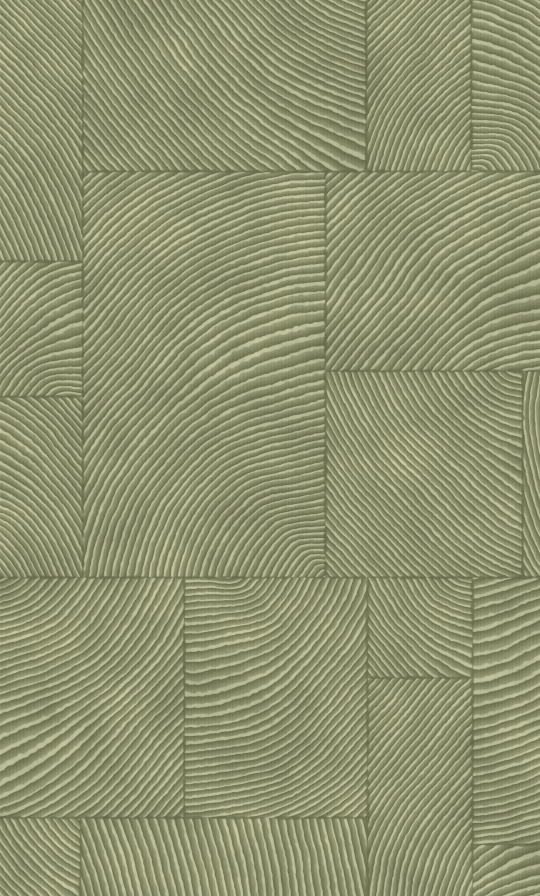
Give the GLSL for this pattern, as a Shadertoy shader.

```glsl
// Patchwork of end-grain wood panels: the canvas is cut again and again into boxes,
// and each box shows arcs of growth rings around its own centre as pale raised ridges.
// Units: the canvas is 7.68 high, with y running downward.

const float CANVAS_HEIGHT = 7.68;
const vec3 GROOVE = vec3(0.422, 0.434, 0.294);
const vec3 SLOPE = vec3(0.585, 0.595, 0.460);
const vec3 RIDGE = vec3(0.745, 0.755, 0.615);

float hash(vec2 p) {
    vec3 q = fract(p.xyx * 0.1031);
    q += dot(q, q.yzx + 33.33);
    return fract((q.x + q.y) * q.z);
}

float noise(vec2 p) {
    vec2 i = floor(p), f = fract(p);
    f = f * f * (3.0 - 2.0 * f);
    return mix(mix(hash(i), hash(i + vec2(1, 0)), f.x),
               mix(hash(i + vec2(0, 1)), hash(i + vec2(1, 1)), f.x), f.y);
}

// Cuts keep the side of the box (left, top, right, bottom) that holds p.
bool leftOf(vec2 p, float x, inout vec4 box) {
    bool inside = p.x < x;
    if (inside) box.z = x; else box.x = x;
    return inside;
}

bool above(vec2 p, float y, inout vec4 box) {
    bool inside = p.y < y;
    if (inside) box.w = y; else box.y = y;
    return inside;
}

// Finds the panel; returns ring centre, ring spacing and radius of the widest rings.
vec4 panelRings(vec2 p, inout vec4 box) {
    if (above(p, 4.95, box)) {
        if (leftOf(p, 0.71, box)) {
            if (above(p, 2.24, box)) return vec4(-1.8, 2.9, 0.052, 2.4);
            if (above(p, 3.40, box)) return vec4(1.0, 3.9, 0.052, 1.2);
            return vec4(-0.8, 5.4, 0.050, 1.6);
        }
        if (above(p, 1.47, box)) {
            if (leftOf(p, 3.14, box)) return vec4(4.4, -1.9, 0.058, 3.6);
            if (leftOf(p, 4.04, box)) return vec4(5.0, 1.9, 0.051, 1.7);
            return vec4(3.7, 1.9, 0.053, 1.6);
        }
        if (leftOf(p, 2.79, box)) return vec4(3.1, 5.25, 0.060, 2.4);
        if (above(p, 3.18, box)) return vec4(5.3, 4.6, 0.064, 2.3);
        if (leftOf(p, 4.48, box)) return vec4(5.2, 2.3, 0.053, 1.8);
        return vec4(6.5, 3.6, 0.050, 2.0);
    }
    if (leftOf(p, 3.15, box)) {
        if (above(p, 7.01, box)) {
            if (leftOf(p, 1.58, box)) return vec4(-0.9, 3.9, 0.062, 2.7);
            return vec4(1.5, 4.4, 0.056, 1.6);
        }
        if (leftOf(p, 0.69, box)) return vec4(1.6, 6.2, 0.054, 1.8);
        return vec4(-2.5, 8.4, 0.066, 4.0);
    }
    if (leftOf(p, 4.05, box)) {
        if (above(p, 5.81, box)) return vec4(4.6, 4.2, 0.048, 1.6);
        return vec4(5.2, 8.0, 0.055, 1.6);
    }
    if (above(p, 7.24, box)) return vec4(3.6, 3.2, 0.066, 2.6);
    return vec4(5.2, 9.0, 0.056, 1.9);
}

// Ring count outward from the centre; rings swell most above and below it.
float ringPhase(vec2 p, vec4 rings) {
    vec2 arm = p - rings.xy;
    float radius = length(arm);
    float swell = mix(0.04, 0.25, smoothstep(0.7, 1.0, abs(arm.y) / radius));
    radius -= swell * tanh((radius - rings.w) / 0.5);
    radius += 0.07 * (noise(p * 1.4 + rings.xy * 7.0) - 0.5);
    radius += 0.012 * (noise(p * 6.0) - 0.5) + 0.007 * (noise(p * 30.0) - 0.5);
    return radius / rings.z;
}

// Each ring climbs from a dark groove to a slightly ragged pale ridge.
vec3 ringColour(vec2 p, float phase) {
    float t = fract(phase);
    float wear = noise(p * 24.0 + 40.0) - 0.5;
    float width = 0.31 + 0.12 * wear + 0.16 * (hash(vec2(floor(phase), 3.0)) - 0.5);
    float ridge = smoothstep(1.0 - width - 0.09, 1.0 - width + 0.09, t)
                * (1.0 - smoothstep(0.91, 1.0, t));
    vec3 valley = mix(GROOVE, SLOPE, smoothstep(-0.15, 0.80, t));
    valley *= 1.0 + 0.025 * sin(p.x * 210.0);
    return mix(valley, RIDGE, ridge * (0.88 + 0.25 * wear));
}

vec3 woodPanels(vec2 p, float canvasWidth) {
    vec4 box = vec4(-1.0, -1.0, canvasWidth + 1.0, CANVAS_HEIGHT + 1.0);
    vec4 rings = panelRings(p, box);
    vec3 colour = ringColour(p, ringPhase(p, rings));

    // Thin ragged seam with a faint shadow beside it.
    vec2 gap = min(p - box.xy, box.zw - p);
    float edge = min(gap.x, gap.y) + 0.020 * (noise(p * 24.0) - 0.5);
    colour = mix(colour, GROOVE, 0.75 * (1.0 - smoothstep(0.002, 0.016, edge)));
    colour *= 1.0 - 0.04 * exp(-max(edge, 0.0) * 22.0);

    // Broad patches of lighter and darker wood.
    float patches = noise(p * 2.0 + 11.0) + noise(p * 5.0 + 23.0) - 1.0;
    return colour * (1.0 + 0.07 * patches);
}

void mainImage(out vec4 fragColor, in vec2 fragCoord) {
    const int GRID = 3;
    float unit = CANVAS_HEIGHT / iResolution.y;
    vec3 sum = vec3(0.0);
    // Average a grid of samples in each pixel to smooth the edges.
    for (int i = 0; i < GRID * GRID; i++) {
        vec2 offset = (vec2(i % GRID, i / GRID) + 0.5) / float(GRID) - 0.5;
        vec2 s = fragCoord + offset;
        sum += woodPanels(vec2(s.x, iResolution.y - s.y) * unit, iResolution.x * unit);
    }
    fragColor = vec4(sum / float(GRID * GRID), 1.0);
}
```
